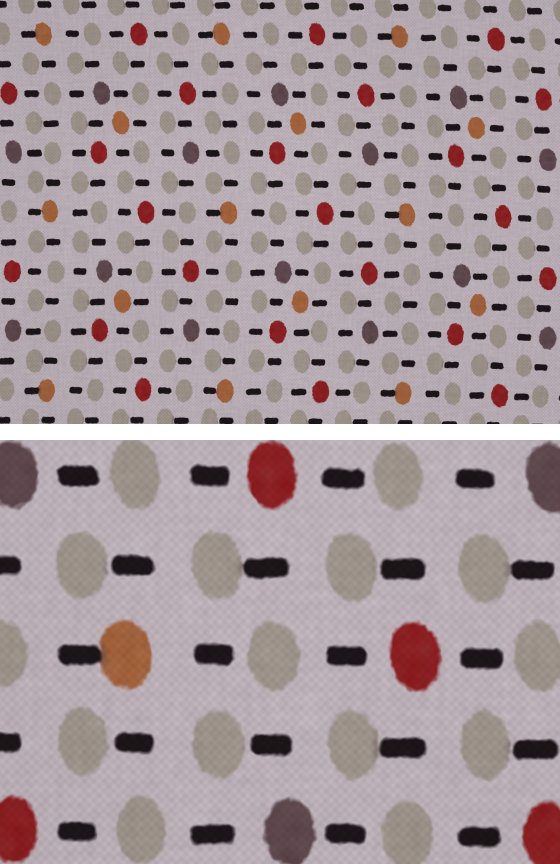
Top: the whole. Bottom: its middle third, enlarged.
This pattern is drawn by a Shadertoy shader. Its source:

```glsl
const float UNITS_ACROSS = 18.85;  // one unit is the row spacing
const float COLUMN_STEP = 1.5;     // four columns and six rows per repeat

const vec3 CLOTH  = vec3(0.715, 0.672, 0.703);
const vec3 BEIGE  = vec3(0.595, 0.555, 0.520);
const vec3 RED    = vec3(0.520, 0.095, 0.105);
const vec3 ORANGE = vec3(0.610, 0.360, 0.210);
const vec3 PLUM   = vec3(0.340, 0.255, 0.275);
const vec3 BLACK  = vec3(0.095, 0.068, 0.080);

vec2 hash2(vec2 p) {
    vec2 h = vec2(dot(p, vec2(127.1, 311.7)), dot(p, vec2(269.5, 183.3)));
    return fract(sin(h) * 43758.5) * 2.0 - 1.0;
}

float gradientNoise(vec2 p) {
    vec2 i = floor(p), f = fract(p);
    vec2 w = f * f * f * (f * (f * 6.0 - 15.0) + 10.0);
    vec2 e = vec2(0.0, 1.0);
    float low = mix(dot(hash2(i), f), dot(hash2(i + e.yx), f - e.yx), w.x);
    float high = mix(dot(hash2(i + e), f - e), dot(hash2(i + e.yy), f - e.yy), w.x);
    return mix(low, high, w.y);
}

float ellipseDistance(vec2 p, vec2 radii) {
    return (length(p / radii) - 1.0) * min(radii.x, radii.y);
}

float roundedBoxDistance(vec2 p, vec2 halfSize, float corner) {
    vec2 d = abs(p) - halfSize + corner;
    return length(max(d, 0.0)) + min(max(d.x, d.y), 0.0) - corner;
}

float coverage(float d, float softness) {
    return 1.0 - smoothstep(-softness, softness, d);
}

vec2 rotate(vec2 p, float a) {
    return mat2(cos(a), sin(a), -sin(a), cos(a)) * p;
}

// Ink of an oval, by its row and column within the repeat
vec3 ovalInk(int row, int column) {
    if (row == 1 && column == 1) return ORANGE;
    if (row == 1 && column == 3) return RED;
    if (row == 3 && column == 0) return RED;
    if (row == 3 && column == 2) return PLUM;
    if (row == 4 && column == 2) return ORANGE;
    if (row == 5 && column == 0) return PLUM;
    if (row == 5 && column == 2) return RED;
    return BEIGE;
}

// Sideways offset of an oval from the even column spacing
float ovalNudge(int row, int column) {
    vec4 nudge = vec4(0.0);
    if (row == 1) nudge = vec4(-0.07, -0.20, -0.04, 0.04);
    if (row == 3) nudge = vec4(0.05, -0.01, 0.15, -0.02);
    if (row == 4) nudge = vec4(0.0, 0.0, -0.10, 0.0);
    if (row == 5) nudge = vec4(0.10, -0.06, 0.0, -0.09);
    return nudge[column];
}

// Crossed threads with uneven thickness
float weave(vec2 p) {
    vec2 thread = p * 58.0 + 1.5 * gradientNoise(p * 1.7);
    float streaks = gradientNoise(p * vec2(1.6, 11.0)) + gradientNoise(p.yx * vec2(1.6, 11.0) + 37.0);
    return 0.5 * sin(thread.x) * sin(thread.y) + 0.6 * streaks + 0.5 * gradientNoise(p * 9.0);
}

void mainImage(out vec4 fragColor, in vec2 fragCoord) {
    vec2 uv = fragCoord / iResolution.xy;
    float unitsPerPixel = UNITS_ACROSS / iResolution.x;
    vec2 cloth = vec2(fragCoord.x, iResolution.y - fragCoord.y) * unitsPerPixel;

    // Slight sag and bow of the fabric
    vec2 p = cloth - vec2(0.0, 0.13 + 0.25 * uv.x * uv.x * uv.x);
    p.x += 0.005 * (p.y - 8.0) * (p.y - 8.0);

    // Nearest row, oval and dash
    float line = round(p.y);
    int row = int(mod(line, 6.0));
    bool plainRow = row % 2 == 0;
    float ovalStart = plainRow ? 1.23 : 0.39;
    float dashStart = plainRow ? 1.80 : 1.18;
    float ovalIndex = round((p.x - ovalStart) / COLUMN_STEP);
    float dashIndex = round((p.x - dashStart) / COLUMN_STEP);
    int column = int(mod(ovalIndex, 4.0));
    vec2 ovalRandom = hash2(vec2(ovalIndex, line));
    vec2 dashRandom = hash2(vec2(dashIndex + 40.0, line));

    vec3 ink = ovalInk(row, column);
    float ragged = 0.035 * gradientNoise(cloth * 7.0) + 0.025 * gradientNoise(cloth * 15.0);
    float softness = max(0.028, 0.8 * unitsPerPixel);

    // Ovals
    vec2 ovalCentre = vec2(ovalStart + ovalIndex * COLUMN_STEP + ovalNudge(row, column), line);
    vec2 ovalPoint = rotate(p - ovalCentre - 0.02 * ovalRandom, 0.06 + 0.06 * ovalRandom.x);
    vec2 radii = vec2(0.28, 0.382) + 0.01 * ovalRandom.yx;
    float oval = coverage(ellipseDistance(ovalPoint, radii) + ragged, softness);

    // Dashes, with ink bleeding where they touch an oval
    vec2 dashCentre = vec2(dashStart + dashIndex * COLUMN_STEP, line + 0.02);
    vec2 dashPoint = rotate(p - dashCentre - vec2(0.03, 0.015) * dashRandom, 0.04 * dashRandom.y);
    vec2 dashSize = vec2(0.235 + 0.022 * dashRandom.y, 0.108 + 0.007 * dashRandom.x);
    float dashDistance = roundedBoxDistance(dashPoint, dashSize, 0.085) + 0.7 * ragged;
    float dash = coverage(dashDistance, softness);
    float bleed = oval * (1.0 - smoothstep(0.0, 0.13, dashDistance));

    // Printed inks over woven cloth
    float threads = weave(cloth);
    float wear = 0.96 + 0.10 * gradientNoise(cloth * 5.0 + 11.0);
    vec3 colour = mix(CLOTH, ink, oval * wear);
    colour = mix(colour, PLUM, 0.4 * bleed);
    colour *= 1.0 + 0.065 * threads;
    colour = mix(colour, BLACK * (1.0 + 0.15 * threads), 0.98 * dash);

    // Soft uneven light
    vec2 fromCentre = uv - 0.5;
    colour *= 1.015 - 0.09 * dot(fromCentre, fromCentre) + 0.025 * gradientNoise(cloth * 0.25);
    fragColor = vec4(colour, 1.0);
}
```
